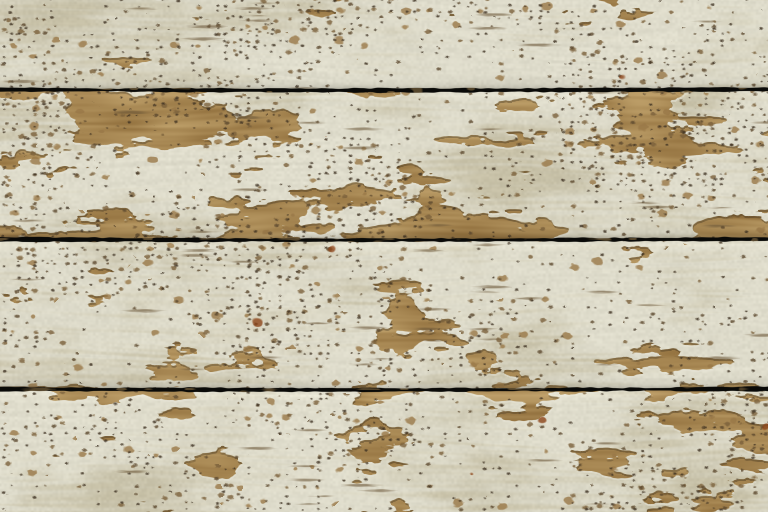
Write a WebGL 2 fragment shader that draws this texture.

```glsl
#version 300 es
precision highp float;
// Four weathered boards with flaking cream paint, split by three dark gaps.
// Stretched fractal noise, biased toward worn edges, decides where paint is lost;
// layered sines give the wood grain and jittered cells scatter specks and cracks.
uniform vec2 u_resolution;
out vec4 fragColor;

const float PITCH = 0.2925; // board height, in canvas heights

float hash(vec2 p) {
    vec3 q = fract(p.xyx * vec3(0.1031, 0.1030, 0.0973));
    q += dot(q, q.yzx + 33.33);
    return fract((q.x + q.y) * q.z);
}

float noise(vec2 p) {
    vec2 i = floor(p), f = fract(p);
    f = f * f * (3.0 - 2.0 * f);
    return mix(mix(hash(i), hash(i + vec2(1, 0)), f.x),
               mix(hash(i + vec2(0, 1)), hash(i + vec2(1, 1)), f.x), f.y);
}

float fbm(vec2 p) {
    float sum = 0.0, amp = 0.474;
    for (int i = 0; i < 5; i++) {
        sum += amp * noise(p);
        p = p * 2.03 + 17.7;
        amp *= 0.55;
    }
    return sum;
}

float boardCoord(vec2 p) {
    return (p.y - 0.240 + 0.0015 * sin(p.x * 2.3)) / PITCH;
}

// Positive where the paint has flaked off
float flaking(vec2 p, float board) {
    float t = boardCoord(p) - board;
    float worn = 1.0 - min(abs(board - 1.0), 1.0);
    float lowest = 1.0 - step(-0.5, board);
    float bias = 0.03 * worn - 0.035 * step(1.5, board);
    // a broad scuffed band, then the lower and upper edges
    bias += worn * 0.18 * exp(-pow((t - 0.73) / 0.14, 2.0) - pow((p.x - 0.56) / 0.36, 2.0));
    bias += mix(0.11 * exp(-t * 15.0), 0.21 * exp(-t * 6.5), worn);
    bias += mix(0.05, 0.27, lowest) * exp((t - 1.0) * 9.0);
    float streak = noise(p * vec2(14.0, 85.0) + board * 9.0) - 0.5;
    return fbm(p * vec2(6.5, 14.0) + board * vec2(23.7, 41.3) + 60.0) + 0.16 * streak + bias - 0.70;
}

// Fine horizontal grain, about -1 to 1
float grain(vec2 p, float board) {
    float y = p.y + 0.012 * sin(p.x * 3.1 + board * 2.0) + 0.004 * sin(p.x * 9.0 + p.y * 31.0);
    float lines = 0.5 * sin(y * 310.0 + 2.0 * sin(y * 57.0)) + 0.3 * sin(y * 523.0 + p.x * 4.0);
    return 0.5 * lines + 1.3 * (noise(vec2(p.x * 7.0, y * 170.0)) - 0.5);
}

// One jittered speck per cell; a stretched cell makes a crack
float specks(vec2 p, vec2 cells, float radius, float density, float seed) {
    vec2 q = p * cells + seed * 13.0;
    vec2 id = floor(q);
    vec2 centre = 0.3 + 0.4 * vec2(hash(id + 3.1), hash(id + 8.7));
    float size = radius * (0.4 + 0.8 * hash(id + 5.3));
    float d = length(fract(q) - centre) + 0.12 * (noise(q * 7.0) - 0.5);
    float soft = cells.y / u_resolution.y;
    return (1.0 - smoothstep(size - soft, size + soft, d)) * step(hash(id + 1.9), density);
}

void main() {
    vec2 p = gl_FragCoord.xy / u_resolution.y;
    float px = 1.0 / u_resolution.y;
    float v = boardCoord(p);
    float board = floor(v);
    float gap = floor(v + 0.5);
    float fromGap = (v - gap) * PITCH;
    float fibre = grain(p, board);
    float cloud = fbm(p * vec2(3.0, 6.0) + board * 11.0);

    // Cream paint, dirtier in patches
    vec3 paint = mix(vec3(0.875, 0.865, 0.80), vec3(0.77, 0.745, 0.645),
                     smoothstep(0.40, 0.85, cloud + 0.16 * fibre));
    paint += 0.022 * fibre + 0.04 * (noise(p * 190.0) - 0.5);

    // Bare wood
    vec3 wood = mix(vec3(0.59, 0.46, 0.26), vec3(0.72, 0.60, 0.39),
                    0.5 + 0.35 * fibre + 0.9 * (noise(p * vec2(12.0, 45.0)) - 0.5));

    // Flakes with a shadow under the upper paint edge and a pale lower rim
    float loss = flaking(p, board);
    float soft = clamp(fwidth(loss) * 0.6, 0.004, 0.03);
    float bare = smoothstep(-soft, soft, loss);
    float above = smoothstep(-soft, soft, flaking(p + vec2(-0.001, 0.004), board));
    paint = mix(paint, vec3(0.90, 0.89, 0.84), 0.5 * above * (1.0 - bare));
    wood *= 1.0 - 0.24 * (1.0 - above);
    vec3 color = mix(paint, wood, bare);

    // Specks in clusters, from coarse tan chips to fine dark pits
    float cluster = smoothstep(0.35, 0.7, fbm(p * vec2(4.0, 6.0) + 31.0));
    for (int i = 0; i < 4; i++) {
        float k = float(i);
        float s = specks(p, vec2(22.0, 30.0) * (1.0 + 0.65 * k), 0.19, 0.06 + 0.26 * cluster, k + 1.0);
        vec3 tint = mix(vec3(0.60, 0.47, 0.28), vec3(0.24, 0.19, 0.13), k / 3.0);
        color = mix(color, tint, 0.8 * s);
    }
    color = mix(color, vec3(0.42, 0.34, 0.22), 0.6 * specks(p, vec2(9.0, 85.0), 0.22, 0.07, 7.0));
    color = mix(color, vec3(0.55, 0.27, 0.10), 0.8 * specks(p, vec2(7.0, 9.0), 0.045, 0.15, 9.0));

    // Rounded board edges: bright lip below each gap, grime above it
    color += 0.035 * exp(-abs(fromGap + 0.011) * 170.0);
    color *= 1.0 - 0.25 * step(0.0, fromGap) * exp(-fromGap * 130.0);

    // Ragged dark gap with a few brown crumbs
    float halfGap = 0.0037 + 0.0018 * (noise(vec2(p.x * 8.0, gap * 7.0 + 2.0)) - 0.5)
                  + 0.0022 * (noise(vec2(p.x * 65.0, gap * 5.0 + 9.0)) - 0.5);
    float crumbs = smoothstep(0.74, 0.88, noise(p * vec2(38.0, 150.0) + 5.0));
    vec3 dark = mix(vec3(0.04, 0.04, 0.03), vec3(0.33, 0.27, 0.17), crumbs);
    color = mix(color, dark, 1.0 - smoothstep(halfGap - px * 0.7, halfGap + px * 0.7, abs(fromGap)));

    fragColor = vec4(clamp(color, 0.0, 1.0), 1.0);
}
```
